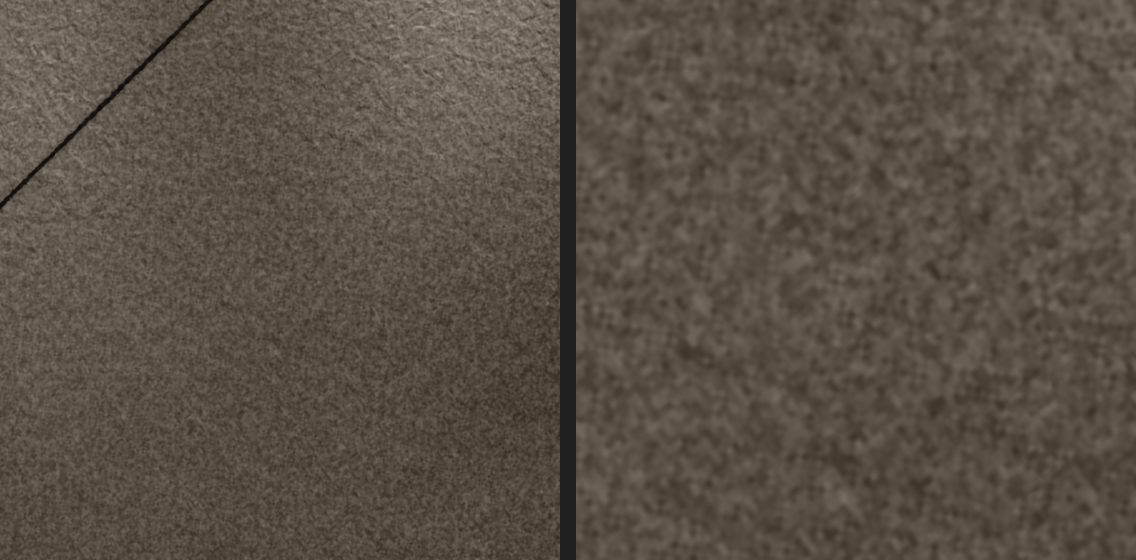
Left, the full canvas; right, a detail of the centre.
Give the GLSL for this texture, as a Shadertoy shader.

```glsl
const vec3 WARM_TINT = vec3(0.043, 0.0, -0.041);
const vec3 GROOVE_COLOR = vec3(0.075, 0.068, 0.06);
const float BASE_LEVEL = 0.283;
const float RIGHT_GLOW = 0.165;
const float LEFT_GLOW = 0.12;
const float RELIEF_SCALE = 74.0;
const float RELIEF_STEP = 0.0036;
const float RELIEF_GAIN = 0.44;
const float NAP_SCALE = 235.0;
const float NAP_GAIN = 0.205;
const float STREAK_GAIN = 0.035;
const vec2 LIGHT_DIR = vec2(0.40, 0.92);
const vec2 GROOVE_START = vec2(0.0, 0.632);
const vec2 GROOVE_END = vec2(0.375, 1.0);
const float GROOVE_HALF_WIDTH = 0.0036;
const mat2 TURN = mat2(0.8, -0.6, 0.6, 0.8);

float hash(vec2 p) {
    return fract(sin(dot(p, vec2(127.1, 311.7))) * 43758.5453);
}

float noise(vec2 p) {
    vec2 cell = floor(p);
    vec2 f = fract(p);
    f = f * f * (3.0 - 2.0 * f);
    float low = mix(hash(cell), hash(cell + vec2(1.0, 0.0)), f.x);
    float high = mix(hash(cell + vec2(0.0, 1.0)), hash(cell + 1.0), f.x);
    return mix(low, high, f.y);
}

// Pebbled surface height; each octave is turned to hide the lattice
float leatherHeight(vec2 uv) {
    vec2 p = TURN * uv * RELIEF_SCALE;
    p += 0.8 * vec2(noise(p * 0.7 + 7.3), noise(p * 0.7 + 31.9));
    float height = 0.0;
    float weight = 0.5;
    for (int i = 0; i < 3; i++) {
        height += weight * noise(p);
        p = TURN * p * 1.8 + 13.7;
        weight *= 0.58;
    }
    return height;
}

float glow(vec2 uv, vec2 center, vec2 radius) {
    vec2 d = (uv - center) / radius;
    return exp(-dot(d, d));
}

void mainImage(out vec4 fragColor, in vec2 fragCoord) {
    vec2 uv = fragCoord / iResolution.xy;
    float pixel = 1.0 / iResolution.y;

    // Broad sheen: two lit areas with a dim fold between them
    float rightSheen = glow(uv, vec2(0.82, 1.03), vec2(0.29, 0.34));
    float leftSheen = glow(uv, vec2(0.02, 0.88), vec2(0.27, 0.38));
    float level = BASE_LEVEL + RIGHT_GLOW * rightSheen + LEFT_GLOW * leftSheen;
    level += 0.028 * glow(uv, vec2(0.12, 0.38), vec2(0.40, 0.35));
    level += 0.025 * glow(uv, vec2(0.70, 0.62), vec2(0.22, 0.20));
    level -= 0.025 * glow(uv, vec2(1.0, 0.34), vec2(0.22, 0.25));
    level += 0.022 * (noise(TURN * uv * 9.0) - 0.5);

    // Embossed relief, strongest where the sheen falls
    float slope = leatherHeight(uv) - leatherHeight(uv + LIGHT_DIR * RELIEF_STEP);
    float reliefMask = 0.20 + 0.75 * rightSheen + 0.45 * leftSheen
                     + 0.22 * smoothstep(0.35, 0.9, uv.y);
    level += RELIEF_GAIN * slope * reliefMask;

    // Fine nap: short fibers over crisp grain
    vec2 napUv = TURN * uv * NAP_SCALE;
    float grain = noise(napUv) - 0.5;
    float fiber = noise(uv * NAP_SCALE * vec2(0.95, 0.55) + 17.0) - 0.5;
    float clump = noise(napUv * 0.45 + 53.0) - 0.5;
    level += NAP_GAIN * (0.55 * grain + 0.35 * fiber + 0.22 * clump);

    // Faint vertical rows of pale specks toward the lower right
    float rows = smoothstep(0.35, 0.9, noise(uv * vec2(55.0, 4.0)));
    float specks = smoothstep(0.5, 0.95, noise(napUv * 0.7 + 5.0));
    float rowArea = smoothstep(0.3, 0.75, uv.x) * smoothstep(0.75, 0.45, uv.y);
    level += STREAK_GAIN * rows * (2.4 * specks - 0.4) * rowArea;

    vec3 color = vec3(level) + WARM_TINT * smoothstep(0.0, 0.25, level);

    // Diagonal groove with a ragged edge and soft shadow
    vec2 along = normalize(GROOVE_END - GROOVE_START);
    float side = dot(uv - GROOVE_START, vec2(-along.y, along.x));
    float ragged = 0.0028 * (noise(uv * 170.0) - 0.5);
    float edge = abs(side) - GROOVE_HALF_WIDTH + ragged;
    color *= 1.0 - 0.28 * exp(-max(edge, 0.0) / 0.0035);
    float softness = max(pixel, 0.0018);
    float groove = 1.0 - smoothstep(-softness, softness, edge);
    color = mix(color, GROOVE_COLOR * (0.6 + 0.8 * noise(uv * 180.0)), groove);

    fragColor = vec4(clamp(color, 0.0, 1.0), 1.0);
}
```
